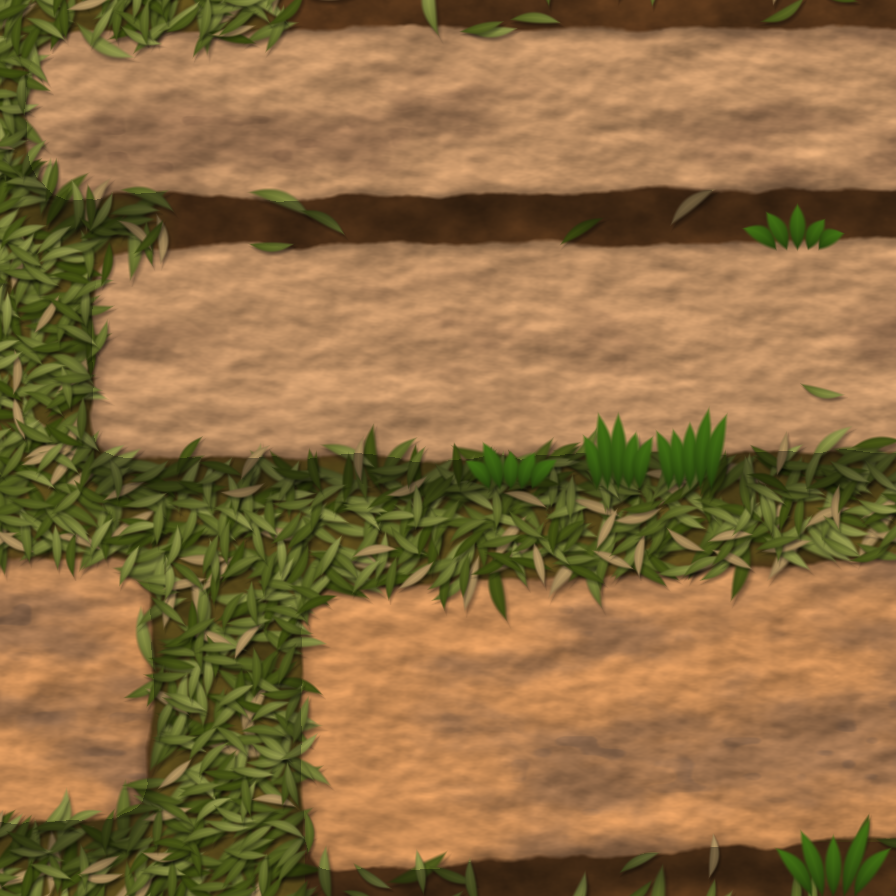
Reproduce this texture procedurally as a WebGL 1 fragment shader.

```glsl
precision highp float;
uniform vec2 u_resolution;

#define STONE vec3(0.73, 0.55, 0.385)
#define STONE_WARM vec3(0.78, 0.54, 0.33)
#define STONE_WORN vec3(0.53, 0.39, 0.28)
#define SOIL vec3(0.28, 0.17, 0.085)
#define MOSS vec3(0.31, 0.27, 0.09)
#define BLADE_DARK vec3(0.22, 0.27, 0.05)
#define BLADE_LIGHT vec3(0.60, 0.61, 0.33)
#define STRAW vec3(0.68, 0.54, 0.38)
#define TUFT_GREEN vec3(0.20, 0.34, 0.06)
#define BLADE_LAYERS 4
#define BLADE_SIZE vec2(0.88, 0.19)
#define EDGE_WOBBLE 0.022

float hash(vec2 p) {
  vec3 q = fract(vec3(p.xyx) * 0.1031);
  q += dot(q, q.yzx + 33.33);
  return fract((q.x + q.y) * q.z);
}

float noise(vec2 p) {
  vec2 i = floor(p), f = fract(p);
  f = f * f * (3.0 - 2.0 * f);
  return mix(mix(hash(i), hash(i + vec2(1, 0)), f.x),
             mix(hash(i + vec2(0, 1)), hash(i + vec2(1, 1)), f.x), f.y);
}

float fbm(vec2 p) {
  float sum = 0.0, amp = 0.5;
  for (int i = 0; i < 5; i++) {
    sum += amp * noise(p);
    p = mat2(1.9, 0.5, -0.5, 1.9) * p + 7.3;
    amp *= 0.5;
  }
  return sum;
}

// Signed distance to a rounded slab whose long edges are tilted
float slab(vec2 p, vec2 lo, vec2 hi, float tilt, float radius) {
  p.y -= tilt * (p.x - lo.x);
  vec2 q = abs(p - 0.5 * (lo + hi)) - 0.5 * (hi - lo) + radius;
  return length(max(q, 0.0)) + min(max(q.x, q.y), 0.0) - radius;
}

float paving(vec2 p) {
  float upper = min(slab(p, vec2(0.03, 0.778), vec2(1.3, 0.962), 0.01, 0.06),
                    slab(p, vec2(0.105, 0.487), vec2(1.3, 0.722), 0.01, 0.04));
  float lower = min(slab(p, vec2(-0.3, 0.085), vec2(0.17, 0.378), 0.0, 0.05),
                    slab(p, vec2(0.34, 0.025), vec2(1.3, 0.34), 0.06, 0.04));
  return min(upper, lower);
}

// Likelihood of grass; the narrow joints on the right stay bare
float grassCover(vec2 p) {
  float cover = smoothstep(-0.014, 0.012, paving(p));
  float bareFrom = mix(0.17, 0.3, step(0.9, p.y));
  cover *= 1.0 - 0.94 * step(0.7, p.y) * smoothstep(bareFrom - 0.04, bareFrom + 0.04, p.x);
  return cover * (1.0 - 0.9 * step(0.34, p.x) * step(p.y, 0.06));
}

// Tapered, bent leaf; x runs along it from -1 to 1, y is its edge distance
vec2 leaf(vec2 p, float angle, float bend, vec2 size) {
  float c = cos(angle), s = sin(angle);
  vec2 q = vec2(c * p.x + s * p.y, c * p.y - s * p.x) / size;
  float taper = 1.0 - q.x * q.x;
  return vec2(q.x, abs(q.y - bend * taper) - taper);
}

vec3 stoneColor(vec2 p) {
  vec2 grain = p * vec2(13.0, 27.0);
  float relief = fbm(grain) - fbm(grain + vec2(-0.06, 0.17));
  float worn = smoothstep(0.46, 0.72, fbm(p * vec2(6.0, 13.0) + 4.0));
  float pits = smoothstep(0.68, 0.85, noise(p * vec2(38.0, 75.0))) * worn;
  vec3 color = mix(STONE, STONE_WARM, 1.0 - smoothstep(0.28, 0.48, p.y));
  color = mix(color, STONE_WORN, 0.75 * worn + 0.3 * pits);
  return color * (1.0 + 1.1 * relief + 0.12 * (noise(p * vec2(60.0, 110.0)) - 0.5));
}

// One layer of scattered blades, each with a soft shadow
vec3 addBlades(vec3 color, vec2 p, float layer, float shade) {
  float scale = 25.0 + 4.0 * layer;
  vec2 cell = floor(p * scale);
  for (int j = -1; j <= 1; j++) {
    for (int i = -1; i <= 1; i++) {
      vec2 id = cell + vec2(i, j), key = id + 19.0 * layer;
      vec2 center = id + vec2(hash(key + 3.1), hash(key + 8.7));
      float present = step(hash(key + 41.3), 0.9 * grassCover(center / scale));
      float angle = 0.55 + 2.6 * (hash(key + 5.9) - 0.5);
      float bend = 2.0 * hash(key + 13.7) - 1.0;
      vec2 offset = p * scale - center;
      float shadow = leaf(offset + vec2(-0.07, 0.13), angle, bend, BLADE_SIZE).y;
      vec2 blade = leaf(offset, angle, bend, BLADE_SIZE);
      float tone = hash(key + 27.1);
      vec3 tint = mix(BLADE_DARK, BLADE_LIGHT, tone * (0.7 + 0.3 * blade.x));
      tint = mix(tint, STRAW, 0.8 * step(0.92, hash(key + 33.5)));
      tint *= shade * (0.9 - 0.2 * blade.y);
      color *= 1.0 - 0.35 * present * (1.0 - smoothstep(-0.6, 0.6, shadow));
      color = mix(color, tint, present * (1.0 - smoothstep(-0.35, 0.35, blade.y)));
    }
  }
  return color;
}

// Fan of upright blades growing from one root
vec3 addTuft(vec3 color, vec2 p, vec2 root, float height, float spread) {
  for (int i = 0; i < 5; i++) {
    float k = float(i) - 2.0;
    float angle = 1.57 - spread * k, reach = height * (0.65 + 0.35 * hash(root * 91.0 + k));
    vec2 middle = root + vec2(0.012 * k, 0.0) + reach * vec2(cos(angle), sin(angle));
    vec2 blade = leaf(p - middle, angle, 0.3 * k, vec2(reach, 0.009));
    vec3 tint = TUFT_GREEN * (0.95 + 0.3 * blade.x - 0.2 * blade.y);
    color = mix(color, tint, 1.0 - smoothstep(-0.3, 0.3, blade.y));
  }
  return color;
}

void main() {
  vec2 p = gl_FragCoord.xy / u_resolution;
  vec2 wobble = vec2(fbm(p * 13.0), fbm(p * 15.0 + 9.0)) - 0.48;
  vec2 edgePoint = p + EDGE_WOBBLE * wobble;
  float stoneDist = paving(edgePoint);

  // Ground, darkest beneath the overhanging stone edges
  float overhang = smoothstep(-0.01, 0.03, paving(edgePoint + vec2(0.0, 0.035)));
  vec3 color = mix(SOIL, MOSS, 0.8 * grassCover(p));
  color *= (0.65 + 0.75 * fbm(p * vec2(28.0, 40.0))) * mix(0.85, 1.1, overhang);

  // Stones with slightly darkened rims
  vec3 stone = stoneColor(p) * mix(0.78, 1.0, smoothstep(0.0, 0.016, -stoneDist));
  color = mix(color, stone, 1.0 - smoothstep(-0.003, 0.003, stoneDist));

  // Grass
  float shade = mix(0.68, 1.05, max(overhang, step(stoneDist, 0.0)));
  for (int i = 0; i < BLADE_LAYERS; i++) color = addBlades(color, p, float(i), shade);
  color = addTuft(color, p, vec2(0.69, 0.455), 0.043, 0.12);
  color = addTuft(color, p, vec2(0.77, 0.455), 0.048, 0.1);
  color = addTuft(color, p, vec2(0.57, 0.455), 0.028, 0.35);
  color = addTuft(color, p, vec2(0.93, 0.0), 0.05, 0.32);
  color = addTuft(color, p, vec2(0.89, 0.722), 0.025, 0.5);

  gl_FragColor = vec4(color, 1.0);
}
```
